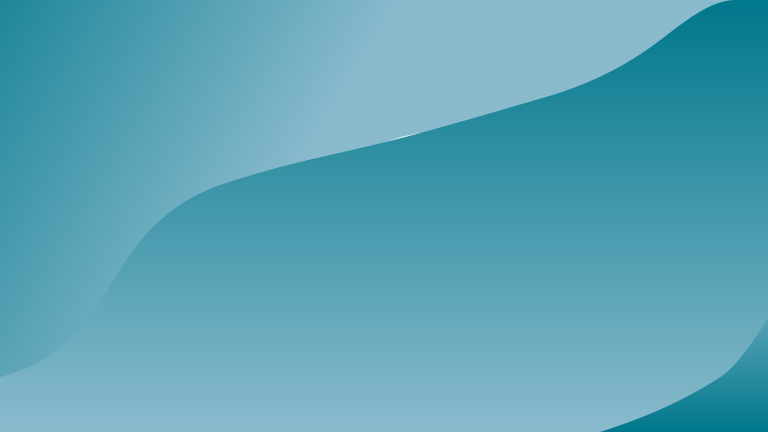
Write a Shadertoy shader that draws this background.

```glsl
// Layered teal waves: a diagonal backdrop, a broad rising swell and a dark corner wave.
#define DEEP_TEAL vec3(0.000, 0.467, 0.545)
#define PALE_BLUE vec3(0.541, 0.733, 0.804)
#define GLINT_COLOR vec3(0.86, 0.94, 0.96)
#define BACKDROP_START 0.22
#define BACKDROP_SLOPE vec2(0.82, 0.505)
#define CORNER_FADE 0.425
#define GLINT_CENTER 0.932
#define GLINT_HALF_WIDTH 0.045
#define GLINT_THICKNESS 0.0025

// Knots hold x, height and slope; the ends continue as straight lines.
float hermite(vec3 a, vec3 b, float x) {
    float span = b.x - a.x;
    float t = clamp((x - a.x) / span, 0.0, 1.0);
    float s = 1.0 - t;
    float y = mix(a.y, b.y, t * t * (3.0 - 2.0 * t));
    y += span * t * s * (a.z * s - b.z * t);
    return y + a.z * min(x - a.x, 0.0) + b.z * max(x - b.x, 0.0);
}

// Upper outline of the broad swell
float swellHeight(float x) {
    vec3 knots[8] = vec3[8](
        vec3(0.000, 0.127, 0.28), vec3(0.259, 0.345, 1.75),
        vec3(0.590, 0.597, 0.30), vec3(0.891, 0.671, 0.25),
        vec3(1.262, 0.775, 0.29), vec3(1.528, 0.907, 0.76),
        vec3(1.701, 1.000, 0.02), vec3(1.778, 1.001, 0.00));
    float y = hermite(knots[0], knots[1], x);
    for (int i = 1; i < 7; i++) {
        if (x >= knots[i].x) y = hermite(knots[i], knots[i + 1], x);
    }
    return y;
}

// Upper outline of the lower right wave
float cornerHeight(float x) {
    vec3 middle = vec3(1.667, 0.127, 0.65);
    return x < middle.x ? hermite(vec3(1.389, 0.0, 0.32), middle, x)
                        : hermite(middle, vec3(1.778, 0.264, 1.6), x);
}

// Approximate distance below a curve, from its height at x and nearby
float depthBelow(float y, float height, float nextHeight, float stepX) {
    float slope = (nextHeight - height) / stepX;
    return (height - y) / sqrt(1.0 + slope * slope);
}

float coverage(float depth, float pixel) {
    return clamp(0.5 + depth / pixel, 0.0, 1.0);
}

vec3 tealRamp(float t) {
    return mix(DEEP_TEAL, PALE_BLUE, clamp(t, 0.0, 1.0));
}

void mainImage(out vec4 fragColor, in vec2 fragCoord) {
    vec2 p = fragCoord / iResolution.xy * vec2(16.0 / 9.0, 1.0);
    float pixel = 1.0 / iResolution.y;
    float stepX = 0.002;

    // Diagonal backdrop, measured from the upper left corner
    vec3 color = tealRamp(BACKDROP_START + dot(vec2(p.x, 1.0 - p.y), BACKDROP_SLOPE));

    // Broad swell, paler toward the bottom
    float swell = depthBelow(p.y, swellHeight(p.x), swellHeight(p.x + stepX), stepX);
    float swellMask = coverage(swell, pixel);
    color = mix(color, tealRamp(1.0 - p.y), swellMask);

    // Thin glint along the crest
    float taper = max(0.0, 1.0 - abs(p.x - GLINT_CENTER) / GLINT_HALF_WIDTH);
    float glint = coverage(swell + GLINT_THICKNESS * taper, pixel) - swellMask;
    color = mix(color, GLINT_COLOR, glint);

    // Dark wave in the lower right corner
    float corner = depthBelow(p.y, cornerHeight(p.x), cornerHeight(p.x + stepX), stepX);
    color = mix(color, tealRamp(p.y / CORNER_FADE), coverage(corner, pixel));

    fragColor = vec4(color, 1.0);
}
```
